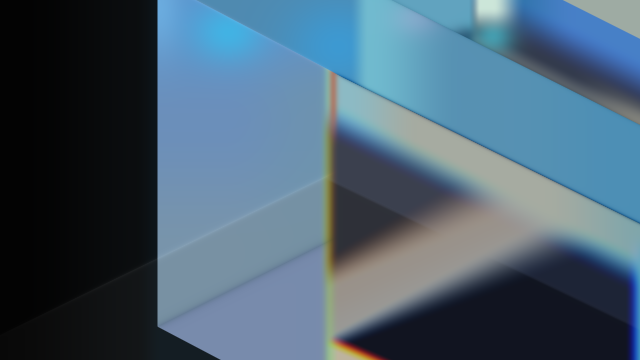
Reproduce this background procedurally as a Shadertoy shader.

```glsl
// Signed height above a sloped line through a
float above(vec2 p, vec2 a, float slope) {
    return p.y - a.y - slope * (p.x - a.x);
}

// Sharp, antialiased side of an edge
float side(float d) {
    float w = max(0.002, 0.8 / iResolution.y);
    return smoothstep(-w, w, d);
}

// Soft edge whose red and blue parts are displaced
vec3 prismEdge(float d, float blur, float red, float blue) {
    return smoothstep(vec3(-blur), vec3(blur), d + vec3(red, 0.0, blue));
}

float glow(vec2 p, vec2 center, vec2 size) {
    vec2 q = (p - center) / size;
    return exp(-dot(q, q));
}

vec3 darkRoom(vec2 p, float ground) {
    vec3 c = mix(vec3(0.012), vec3(0.045, 0.055, 0.062), smoothstep(0.05, 0.43, p.x));
    c += vec3(0.005, 0.03, 0.045) * smoothstep(0.38, 0.45, p.x);
    c += 0.03 * side(-ground) * smoothstep(-0.3, 0.2, p.x);
    return c + 0.05 * exp(-abs(ground) / 0.004) * smoothstep(-0.1, 0.4, p.x);
}

vec3 leftFace(vec2 p, float ground) {
    vec3 c = mix(vec3(0.47, 0.58, 0.67), vec3(0.42, 0.56, 0.73), smoothstep(0.3, 0.68, p.y));
    c = mix(c, vec3(0.36, 0.58, 0.80), smoothstep(0.66, 0.98, p.y));
    c = mix(c, vec3(0.43, 0.58, 0.67), 0.7 * smoothstep(0.62, 0.9, p.x) * smoothstep(0.95, 0.7, p.y));
    c = mix(c, vec3(0.24, 0.72, 0.91), 0.85 * glow(p, vec2(0.635, 0.91), vec2(0.10, 0.08)));
    c += vec3(0.06, 0.09, 0.07) * glow(p, vec2(0.44, 0.98), vec2(0.06, 0.13));

    // Ground seen through the glass, then the inner base
    c = mix(c, vec3(0.47, 0.56, 0.62), 0.6 * smoothstep(0.01, -0.01, ground));
    c += 0.05 * exp(-abs(ground) / 0.006);
    float base = above(p, vec2(0.4375, 0.0926), 0.498);
    c = mix(c, vec3(0.47, 0.54, 0.68), 0.85 * smoothstep(0.015, -0.015, base));
    return c - 0.07 * exp(-abs(base) / 0.010);
}

vec3 rightFace(vec2 p) {
    float shadow = above(p, vec2(0.949, 0.653), -0.505);
    float beamTop = above(p, vec2(0.926, 0.248), 0.5);
    float beamLow = above(p, vec2(0.926, 0.051), 0.45);
    float blur = 0.025 + 0.09 * max(p.x - 0.92, 0.0);

    // Dark glass with a faint ground line
    vec3 c = mix(vec3(0.065, 0.08, 0.125), vec3(0.18, 0.19, 0.22), smoothstep(-0.02, 0.12, beamLow));
    float ground = above(p, vec2(0.914, 0.5), -0.48);
    c += vec3(0.05, 0.06, 0.085) * smoothstep(-0.006, 0.006, ground) + 0.015 * exp(-abs(ground) / 0.004);

    // Warm beam and the pale strip over the shadow
    vec3 beam = prismEdge(-beamTop, blur + 0.022, 0.008, -0.007) * prismEdge(beamLow, blur, -0.004, 0.006);
    c = mix(c, mix(vec3(0.60, 0.60, 0.59), vec3(0.60, 0.57, 0.54), smoothstep(0.0, 0.15, beamLow)), beam);
    vec3 pale = mix(vec3(0.55, 0.73, 0.77), vec3(0.65, 0.67, 0.63), smoothstep(0.96, 1.17, p.x));
    pale = mix(pale, vec3(0.50, 0.65, 0.67), smoothstep(1.5, 1.8, p.x));
    c = mix(c, pale, prismEdge(shadow, 0.048, -0.017, 0.017));

    // Fire at the lower corner, blue at the far edge
    float corner = above(p, vec2(0.9375, 0.046), -0.44);
    c = mix(c, vec3(0.74, 0.70, 0.62), prismEdge(-corner, 0.014, 0.011, -0.013));
    vec3 far = prismEdge(p.x - 1.768, 0.018, -0.008, 0.014);
    return mix(c, vec3(0.38, 0.65, 0.75), far * smoothstep(0.36, 0.26, p.y));
}

vec3 topFace(vec2 p) {
    vec3 c = mix(vec3(0.31, 0.54, 0.69), vec3(0.24, 0.60, 0.82), glow(p, vec2(0.94, 0.87), vec2(0.15, 0.13)));
    vec3 right = mix(vec3(0.44, 0.73, 0.81), vec3(0.34, 0.57, 0.70), smoothstep(1.02, 1.28, p.x));
    right = mix(right, vec3(0.30, 0.56, 0.71), smoothstep(1.4, 1.75, p.x));
    c = mix(c, right, smoothstep(0.97, 1.025, p.x));
    return c + vec3(0.12, 0.02, 0.04) * glow(p, vec2(1.16, 0.95), vec2(0.07, 0.05));
}

vec3 backFace(vec2 p, float rim) {
    // Bands run parallel to the rim
    vec3 c = mix(vec3(0.36, 0.39, 0.42), vec3(0.20, 0.23, 0.30), smoothstep(0.0, 0.05, rim));
    c = mix(c, vec3(0.52, 0.52, 0.49), smoothstep(1.58, 1.8, p.x) * smoothstep(0.09, 0.0, rim));
    vec3 blue = mix(vec3(0.18, 0.45, 0.66), vec3(0.28, 0.50, 0.78), smoothstep(1.4, 1.6, p.x));
    c = mix(c, blue, prismEdge(rim - 0.125, 0.065, -0.008, 0.012));
    c = mix(c, vec3(0.62, 0.67, 0.64), side(rim - 0.239));

    // Clear pane and bright opening at the left
    vec3 pane = mix(vec3(0.38, 0.64, 0.75), vec3(0.17, 0.31, 0.43), glow(p, vec2(1.31, 0.90), vec2(0.05, 0.025)));
    c = mix(pane, c, smoothstep(1.30, 1.335, p.x));
    c = mix(c, vec3(0.28, 0.68, 0.75), 0.85 * glow(p, vec2(1.37, 0.90), vec2(0.06, 0.05)));
    float opening = smoothstep(1.305, 1.335, p.x) * smoothstep(1.46, 1.37, p.x);
    return mix(c, vec3(0.80, 0.90, 0.85), opening * smoothstep(0.90, 0.98, p.y));
}

void mainImage(out vec4 fragColor, in vec2 fragCoord) {
    vec2 p = fragCoord / iResolution.y;
    float ground = above(p, vec2(0.0, 0.069), 0.486);
    float ridge = above(p, vec2(0.949, 0.787), p.x < 0.949 ? -0.526 : -0.492);
    float rim = above(p, vec2(1.088, 1.0), -0.503);
    float foot = above(p, vec2(0.4375, 0.0926), -0.526);

    // Front faces joined by a spectral edge
    float seam = p.x - 0.914;
    vec3 front = mix(leftFace(p, ground), rightFace(p), prismEdge(seam, 0.019, -0.010, 0.008));
    front += vec3(0.08, 0.10, -0.06) * exp(-pow(seam / 0.015, 2.0));
    float flame = exp(-pow((seam - 0.012) / 0.012, 2.0)) * smoothstep(0.58, 0.7, p.y);
    front = mix(front, vec3(0.72, 0.38, 0.30), 0.7 * flame);

    // Upper faces and their thin edges
    vec3 upper = mix(topFace(p), backFace(p, rim), side(rim));
    upper -= 0.06 * exp(-abs(rim) / 0.004);
    vec3 glass = mix(front, upper, side(ridge));
    vec3 edgeTint = mix(vec3(0.07, 0.04, 0.04), vec3(-0.26, -0.25, -0.18), smoothstep(0.91, 0.96, p.x));
    glass += edgeTint * exp(-abs(ridge) / 0.0035);

    float body = side(p.x - 0.4375) * max(side(foot), side(p.x - 0.914));
    vec3 color = mix(darkRoom(p, ground), glass, body);
    fragColor = vec4(clamp(color, 0.0, 1.0), 1.0);
}
```
